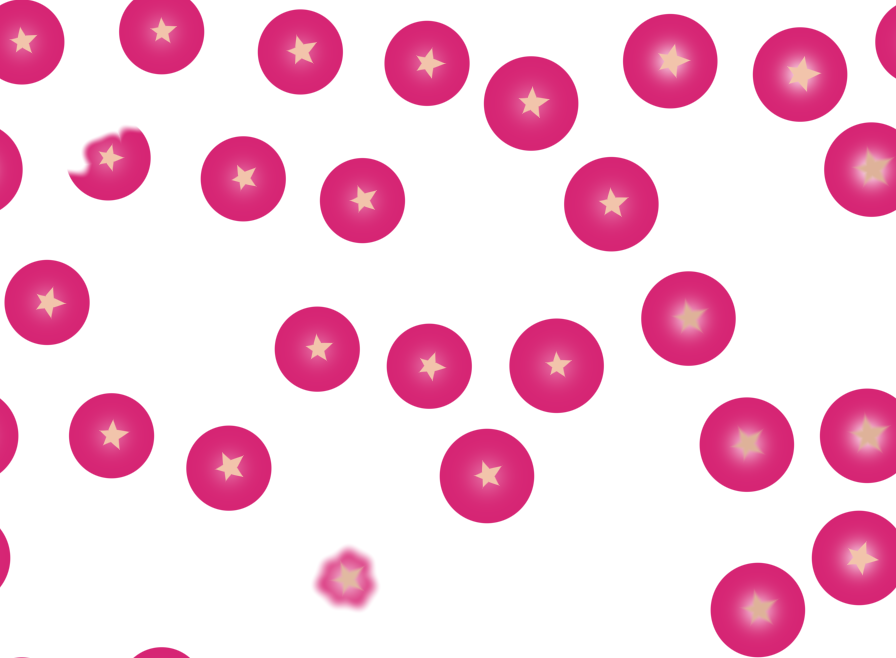
Write a Shadertoy shader that draws this pattern.

```glsl
// Magenta discs with glowing cream stars, scattered over white.
// A jittered 7 by 5 grid with some cells left empty is looped over;
// offsets are wrapped to the nearest copy, so the canvas tiles.

const float TAU = 6.2831853;
const vec2 GRID = vec2(7.0, 5.0);

vec2 hash2(vec2 p) {
    vec3 q = fract(p.xyx * vec3(0.1031, 0.1030, 0.0973));
    q += dot(q, q.yzx + 33.33);
    return fract((q.xx + q.yz) * q.zy);
}

float coverage(float dist, float softness) {
    return 1.0 - smoothstep(-softness, softness, dist);
}

// Signed distance to a five-pointed star with longer arms on its right.
float starDistance(vec2 p, float radius, float turn) {
    float angle = atan(p.x, p.y) + turn;
    float folded = abs(mod(angle + TAU / 10.0, TAU / 5.0) - TAU / 10.0);
    radius *= 1.0 + 0.2 * cos(angle - 1.2);
    vec2 q = length(p) * vec2(cos(folded), sin(folded));
    return dot(q - vec2(radius, 0.0), normalize(vec2(0.265, 0.636)));
}

// Empty cells: a clearing in the bottom row, two gaps in each middle row.
bool isEmpty(vec2 cell) {
    if (cell.y < 0.5) return cell.x < 4.5 && cell.x != 2.0;
    return cell.y < 3.5 && mod(3.0 * cell.x + 2.0 * cell.y, 7.0) < 1.5;
}

void mainImage(out vec4 fragColor, in vec2 fragCoord) {
    vec2 tile = vec2(iResolution.x / iResolution.y, 1.0);
    vec2 p = fragCoord / iResolution.y;
    float edge = 0.8 / iResolution.y;

    vec3 white = vec3(1.0);
    vec3 magenta = vec3(0.84, 0.145, 0.455);
    vec3 cream = vec3(0.95, 0.77, 0.67);
    vec3 tan_ = vec3(0.87, 0.70, 0.60);
    vec3 color = white;

    for (float i = 0.0; i < GRID.x * GRID.y; i++) {
        vec2 cell = vec2(mod(i, GRID.x), floor(i / GRID.x));
        if (isEmpty(cell)) continue;
        vec2 jitter = hash2(cell + 3.0) - 0.5;
        vec2 traits = hash2(cell + 41.0);
        bool smudged = cell == vec2(2.0, 0.0);
        bool torn = cell == vec2(0.0, 3.0);
        bool bright = cell.x > 4.5;

        // Centre: row shift, jitter and a gentle wave across the canvas
        float rowShift = hash2(vec2(cell.y, 17.0)).x - 0.5;
        vec2 center = (cell + 0.5 + vec2(0.8 * rowShift, 0.0)) / GRID;
        center.y += 0.035 * sin(TAU * center.x + 1.0);
        center = center * tile + jitter * vec2(0.052, 0.06);
        if (smudged) center.y += 0.05;
        vec2 q = p - center;
        q -= tile * round(q / tile);
        float r = length(q);
        if (r > 0.12) continue;

        // Disc, with one smudged into a blob and one torn at its upper left
        float radius = cell.x + 3.0 * (traits.x - 0.5) > 3.4 ? 0.0718 : 0.0647;
        float mask = coverage(r - radius, edge);
        float angle = atan(q.y, q.x);
        if (smudged) {
            float wobble = 0.003 * sin(3.0 * angle + 1.0) + 0.002 * sin(7.0 * angle);
            mask = 0.92 * coverage(r - 0.041 + wobble, 0.012);
        }
        if (torn) {
            float ripple = 0.008 * sin(q.x * 95.0 + q.y * 60.0);
            float kept = coverage(dot(q, vec2(-0.6, 0.8)) - 0.012 + ripple, 0.009);
            float core = coverage(r - 0.034 + 0.003 * sin(4.0 * angle), 0.007);
            mask *= max(kept, core);
        }

        // Pale glow: faint and wide, or strong and close to the star
        float strength = smudged ? 0.6 : bright ? 0.62 + 0.25 * traits.y : 0.29;
        float spread = radius * (bright ? 0.37 : 0.40);
        float glow = strength * exp(-r * r / (spread * spread));
        vec3 disc = mix(magenta, white, glow);

        // Star, hazy and duller on some of the discs
        bool hazy = smudged || (bright && traits.x > 0.6);
        float size = bright || smudged ? 0.0255 : 0.0215;
        size *= 0.92 + 0.2 * traits.y;
        float star = starDistance(q, size, 0.9 * (traits.x - 0.5));
        float starMask = coverage(star, hazy ? 0.004 : edge);
        disc = mix(disc, hazy ? tan_ : cream, starMask);

        color = mix(color, disc, mask);
    }
    fragColor = vec4(color, 1.0);
}
```
